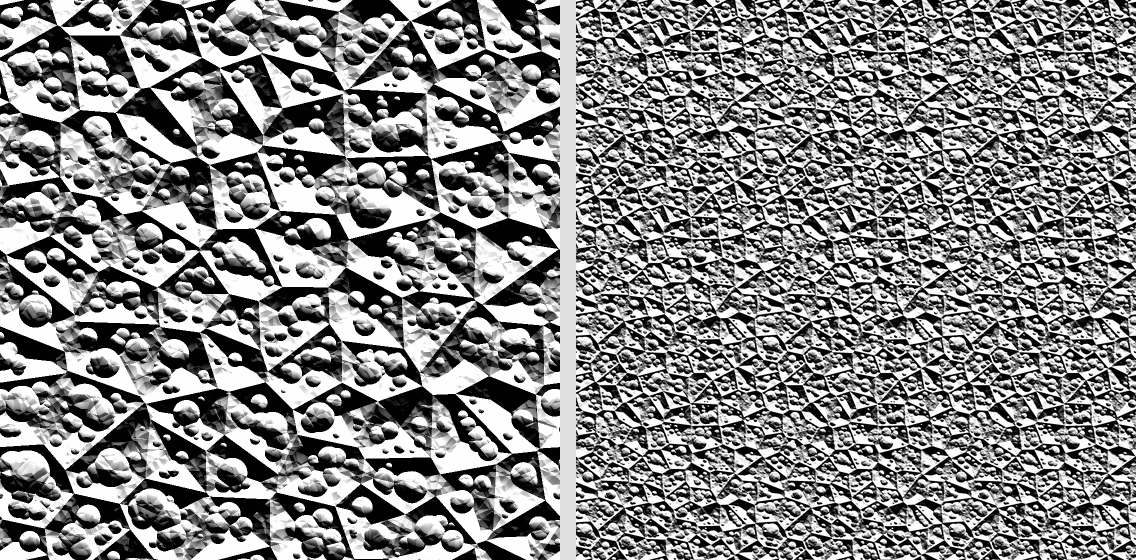
Left: one tile. Right: repeated 3 by 3.
A WebGL 2 fragment shader for this texture:

```glsl
#version 300 es
precision highp float;
// Seamless embossed relief: ridged polygonal cells filled with clusters of round, creased lumps.

uniform vec2 u_resolution;
out vec4 fragColor;

const vec2 GRID = vec2(8.0, 10.0);   // cells per tile
const vec2 STRETCH = vec2(1.25, 1.0); // grid units to square units

vec2 hash2(vec2 p) {
  return fract(sin(vec2(dot(p, vec2(127.1, 311.7)), dot(p, vec2(269.5, 183.3)))) * 43758.5453);
}

vec2 wrap(vec2 id, vec2 count) {
  return floor(mod(id + 0.5, count));
}

vec2 siteOf(vec2 id) {
  return id + 0.07 + 0.86 * hash2(wrap(id, GRID));
}

// Direction away from the second nearest scattered point: a field of creased facets
vec2 facetSlope(vec2 uv, float count) {
  vec2 p = uv * count, cell = floor(p);
  float first = 9.0, second = 9.0;
  vec2 toFirst = vec2(0.0), toSecond = vec2(0.0);
  for (int i = 0; i < 9; i++) {
    vec2 id = cell + vec2(i % 3, i / 3) - 1.0;
    vec2 d = p - id - hash2(wrap(id, vec2(count)) + count);
    float dist = dot(d, d);
    if (dist < first) {
      second = first; toSecond = toFirst;
      first = dist; toFirst = d;
    } else if (dist < second) {
      second = dist; toSecond = d;
    }
  }
  return toSecond / sqrt(second + 0.001);
}

// Gradient of the relief height
vec2 reliefSlope(vec2 uv) {
  vec2 p = uv * GRID, home = floor(p), local = vec2(9.0);

  // Nearest cell
  vec2 cell = home;
  for (int i = 0; i < 25; i++) {
    vec2 id = cell + vec2(i % 5, i / 5) - 2.0;
    vec2 d = (p - siteOf(id)) * STRETCH;
    if (dot(d, d) < dot(local, local)) { local = d; home = id; }
  }

  // Walls climb toward the border with each neighbour
  vec3 walls[25];
  vec2 site = siteOf(home), slope = vec2(0.0);
  float edge = 9.0;
  for (int i = 0; i < 25; i++) {
    walls[i] = vec3(0.0, 0.0, 9.0);
    if (i == 12) continue;
    vec2 d = (siteOf(home + vec2(i % 5, i / 5) - 2.0) - site) * STRETCH;
    float span = length(d);
    walls[i] = vec3(d / span, 0.5 * span);
    float gap = walls[i].z - dot(local, walls[i].xy);
    if (gap < edge) { edge = gap; slope = 0.95 * walls[i].xy; }
  }

  // Lumps from large to small, each kept inside the walls
  float top = 0.0;
  vec2 seed = wrap(home, GRID) + 40.0;
  for (int i = 0; i < 18; i++) {
    float k = float(i);
    vec2 center = (hash2(seed + k * vec2(17.3, 5.9)) - 0.5) * vec2(1.35, 1.1);
    float radius = mix(0.4, 0.09, sqrt(k / 17.0)) + 0.08;
    for (int j = 0; j < 25; j++)
      radius = min(radius, walls[j].z - dot(center, walls[j].xy));
    radius -= 0.08;
    vec2 d = local - center;
    float height = radius * radius - dot(d, d);
    if (radius > 0.04 && height > top) {
      top = height;
      slope = -d / sqrt(height + 0.15 * radius * radius);
    }
  }

  // Creases over everything
  return slope + 0.27 * facetSlope(uv, 21.0) + 0.2 * facetSlope(uv, 46.0);
}

void main() {
  float shade = 0.0;
  // Four samples per pixel smooth the edges
  for (int i = 0; i < 4; i++) {
    vec2 offset = (vec2(i % 2, i / 2) - 0.5) * 0.5;
    vec2 slope = reliefSlope((gl_FragCoord.xy + offset) / u_resolution);
    shade += 0.25 * clamp(0.53 - 1.25 * dot(slope, vec2(0.28, 0.96)), 0.0, 1.0);
  }
  fragColor = vec4(vec3(mix(0.005, 0.995, shade)), 1.0);
}
```
